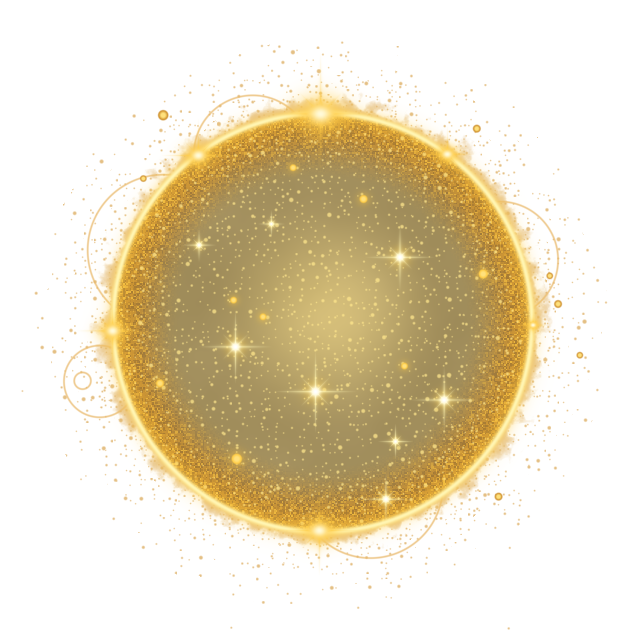
Give the GLSL for this background, as a Shadertoy shader.

```glsl
const vec2 CENTER = vec2(0.504, 0.496);
const float RADIUS = 0.327;
const vec2 GLOW_CENTER = vec2(0.515, 0.51);
const float RIM_WIDTH = 0.0045;
const float FRINGE_REACH = 0.055;
const float DUST_REACH = 0.14;
const float ARC_WIDTH = 0.0012;

const vec3 WHITE = vec3(1.0);
const vec3 HEART = vec3(0.83, 0.74, 0.47);
const vec3 HAZE = vec3(0.63, 0.555, 0.36);
const vec3 AMBER = vec3(0.80, 0.55, 0.16);
const vec3 BRONZE = vec3(0.60, 0.41, 0.15);
const vec3 GOLD = vec3(1.0, 0.80, 0.27);
const vec3 CREAM = vec3(1.0, 0.96, 0.70);
const vec3 TAN = vec3(0.87, 0.69, 0.40);

// Each entry: x, y, size
const vec3 STARS[8] = vec3[8](
    vec3(.625, .598, .055), vec3(.368, .458, .058), vec3(.493, .388, .065), vec3(.694, .375, .055),
    vec3(.618, .310, .028), vec3(.603, .220, .042), vec3(.424, .650, .022), vec3(.311, .617, .028));
const vec3 FLARES[6] = vec3[6](
    vec3(.501, .822, .075), vec3(.310, .757, .045), vec3(.699, .759, .035),
    vec3(.176, .483, .045), vec3(.499, .171, .055), vec3(.833, .492, .020));
const vec3 ORBS[15] = vec3[15](
    vec3(.568, .689, .006), vec3(.755, .572, .007), vec3(.370, .283, .008), vec3(.250, .401, .006),
    vec3(.365, .531, .005), vec3(.411, .505, .005), vec3(.632, .428, .005), vec3(.458, .738, .005),
    vec3(.255, .820, .008), vec3(.745, .799, .006), vec3(.779, .224, .006), vec3(.872, .525, .006),
    vec3(.906, .445, .005), vec3(.224, .721, .005), vec3(.859, .569, .005));
const vec3 ARCS[6] = vec3[6](
    vec3(.395, .759, .092), vec3(.255, .609, .118), vec3(.156, .404, .056),
    vec3(.129, .405, .013), vec3(.579, .241, .113), vec3(.781, .594, .091));

float hash(vec2 p) {
    vec3 q = fract(p.xyx * 0.1031);
    q += dot(q, q.yzx + 33.33);
    return fract((q.x + q.y) * q.z);
}

float noise(vec2 p) {
    vec2 i = floor(p), f = fract(p);
    f *= f * (3.0 - 2.0 * f);
    return mix(mix(hash(i), hash(i + vec2(1, 0)), f.x),
               mix(hash(i + vec2(0, 1)), hash(i + vec2(1, 1)), f.x), f.y);
}

float fbm(vec2 p) {
    float sum = 0.0, weight = 0.5;
    for (int i = 0; i < 4; i++) {
        sum += weight * noise(p);
        p = p * 2.03 + 17.0;
        weight *= 0.5;
    }
    return sum;
}

// One jittered dot per grid cell, kept with the given density
float dots(vec2 p, float cells, float density, float size, float pixel) {
    vec2 cell = floor(p * cells);
    vec2 jitter = vec2(hash(cell + 11.0), hash(cell + 47.0)) - 0.5;
    float dist = length(fract(p * cells) - 0.5 - 0.6 * jitter) / cells;
    float pick = hash(cell + 83.0);
    float radius = size * mix(0.4, 1.0, pow(hash(cell + 29.0), 3.0));
    return step(pick, density) * (1.0 - smoothstep(radius - pixel, radius + pixel, dist));
}

float spike(vec2 q, float len, float width) {
    float taper = max(0.0, 1.0 - abs(q.x) / len);
    return taper * exp(-abs(q.y) / (width * (0.3 + taper)));
}

float starRays(vec2 q, float size) {
    vec2 diagonal = vec2(q.x + q.y, q.x - q.y) * 0.7071;
    float width = 0.0012 + 0.012 * size;
    return spike(q, size, width) + spike(q.yx, size, width)
         + 0.8 * (spike(diagonal, 0.5 * size, width) + spike(diagonal.yx, 0.5 * size, width));
}

void mainImage(out vec4 fragColor, in vec2 fragCoord) {
    float pixel = 1.0 / min(iResolution.x, iResolution.y);
    vec2 p = (fragCoord - 0.5 * iResolution.xy) * pixel + 0.5;
    float edge = length(p - CENTER) - RADIUS;
    float reach = 1.0 + edge / RADIUS;
    float inside = 1.0 - smoothstep(-pixel, pixel, edge);

    // Rim flare strength
    float flareHalo = 0.0, flareCore = 0.0;
    for (int i = 0; i < FLARES.length(); i++) {
        vec2 q = p - FLARES[i].xy;
        float size = FLARES[i].z, r = length(q * vec2(0.8, 1.0)) / size;
        flareHalo += exp(-7.0 * r * r) + 0.6 * starRays(q, size * 1.3);
        flareCore += exp(-40.0 * r * r);
    }

    // Ragged fringe, loose dust and thin arcs outside
    float ragged = fbm(p * 55.0);
    float extent = 0.004 + FRINGE_REACH * ragged * ragged + 0.012 * min(flareHalo, 1.0);
    float fringe = 1.0 - smoothstep(0.25 * extent, extent * 1.3, edge);
    vec3 outer = mix(WHITE, TAN, 0.7 * fringe);
    float fade = max(0.0, 1.0 - edge / DUST_REACH);
    float dust = max(dots(p, 65.0, 0.5 * fade, 0.0032, pixel), dots(p + 3.7, 130.0, 0.6 * fade * fade, 0.002, pixel));
    outer = mix(outer, TAN, 0.8 * dust);
    for (int i = 0; i < ARCS.length(); i++) {
        float dist = abs(length(p - ARCS[i].xy) - ARCS[i].z);
        outer = mix(outer, TAN * 1.05, 0.75 * (1.0 - smoothstep(0.0, ARC_WIDTH + pixel, dist)));
    }

    // Hazy disc with amber border and glitter
    vec3 inner = mix(HEART, HAZE, smoothstep(0.0, 0.62, length(p - GLOW_CENTER) / RADIUS));
    inner += 0.05 * (fbm(p * 9.0) - 0.47);
    float border = smoothstep(0.68, 0.98, reach);
    float grain = hash(floor(p * 420.0));
    inner = mix(inner, mix(BRONZE, AMBER, smoothstep(0.05, 0.5, grain)), border * 0.9);
    inner = mix(inner, GOLD, border * 0.65 * smoothstep(0.72, 0.95, grain));
    float specks = max(dots(p, 52.0, 0.65, 0.0034, pixel), dots(p + 5.3, 95.0, 0.5, 0.0021, pixel));
    inner = mix(inner, mix(CREAM, GOLD, 0.35), 0.75 * specks);
    vec3 color = mix(outer, inner, inside);

    // Glowing rim
    color = mix(color, GOLD, 0.85 * exp(-abs(edge) / (edge < 0.0 ? 0.014 : 0.008)));
    color = mix(color, CREAM, exp(-pow(edge / RIM_WIDTH, 2.0)));

    // Orbs, stars and flares
    for (int i = 0; i < ORBS.length(); i++) {
        float r = length(p - ORBS[i].xy), size = ORBS[i].z;
        color = mix(color, GOLD, 0.4 * inside * exp(-pow(r / (1.7 * size), 2.0)));
        vec3 fill = mix(mix(GOLD, CREAM, 0.5), mix(AMBER, GOLD, inside), smoothstep(0.3, 1.0, r / size));
        color = mix(color, fill, 1.0 - smoothstep(size - pixel, size + pixel, r));
    }
    for (int i = 0; i < STARS.length(); i++) {
        vec2 q = p - STARS[i].xy;
        float size = STARS[i].z, r = length(q) / size;
        color = mix(color, GOLD, 0.55 * exp(-14.0 * r * r));
        color = mix(color, CREAM, min(1.0, starRays(q, size)));
        color = mix(color, WHITE, exp(-90.0 * r * r));
    }
    color = mix(color, GOLD, 0.85 * min(flareHalo, 1.0));
    color = mix(color, mix(CREAM, WHITE, 0.5), min(flareCore, 1.0));
    fragColor = vec4(clamp(color, 0.0, 1.0), 1.0);
}
```
